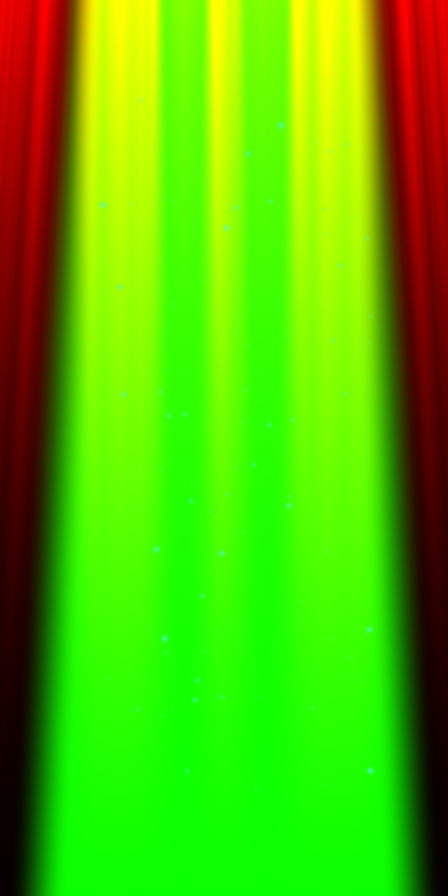
Give the GLSL for this background, as a Shadertoy shader.

```glsl
const vec3 BEAM_GREEN = vec3(0.0, 1.0, 0.005);
const vec3 CURTAIN_RED = vec3(0.86, 0.0, 0.0);
const vec3 SPARK_COLOR = vec3(0.28, 1.0, 0.78);
const float BEAM_CENTER = 0.503;
const float BEAM_TOP = 0.325;       // half width at the top
const float BEAM_BOTTOM = 0.417;    // half width at the bottom
const float EDGE_TOP = 0.043;
const float EDGE_LOW = 0.066;
const float BAND_RED = 0.92;
const float GAP_RED = 0.45;
const float BAND_FADE = 1.25;
const float GAP_FADE = 2.0;
const float CURTAIN_FADE = 1.7;
const float BEAM_STREAKS = 28.0;    // streak frequencies
const float CURTAIN_STREAKS = 11.0;
const int SPARK_COUNT = 80;
const float SPARK_RADIUS = 0.0055;

float hash(float n) {
    return fract(sin(n * 127.1 + 11.7) * 4375.85);
}

// One-dimensional gradient noise, about -0.5 to 0.5
float gradientNoise(float x) {
    float cell = floor(x);
    float f = x - cell;
    float left = (hash(cell) * 2.0 - 1.0) * f;
    float right = (hash(cell + 1.0) * 2.0 - 1.0) * (f - 1.0);
    return mix(left, right, f * f * f * (f * (f * 6.0 - 15.0) + 10.0));
}

float band(float x, float lo, float hi, float soft) {
    return smoothstep(lo - soft, lo + soft, x) - smoothstep(hi - soft, hi + soft, x);
}

// Green light with yellow bands that melt away downwards
vec3 beamColor(float x, float depth) {
    float soft = mix(0.014, 0.075, depth);
    float bands = band(x, 0.17, 0.355, soft)
                + band(x, 0.465, 0.535, soft)
                + band(x, 0.65, 0.85, soft);
    float height = 1.0 - depth;
    float red = mix(GAP_RED * pow(height, GAP_FADE),
                    BAND_RED * pow(height, BAND_FADE), clamp(bands, 0.0, 1.0));
    red *= 1.0 + 0.4 * height * gradientNoise(x * BEAM_STREAKS);
    return BEAM_GREEN + vec3(red + 0.04, 0.0, 0.0);
}

// Red folds spreading outwards, darkest beside the beam and at the foot
vec3 curtainColor(float ray, float depth) {
    float folds = 1.0 + 0.5 * gradientNoise(ray * CURTAIN_STREAKS)
                + 0.25 * gradientNoise(ray * CURTAIN_STREAKS * 2.7);
    float shade = mix(0.4, 1.0, smoothstep(1.0, 1.24, abs(ray)));
    return CURTAIN_RED * (folds * shade * pow(1.0 - depth, CURTAIN_FADE) + 0.03);
}

// Scattered soft dots, only a few of them bright
float sparkles(vec2 uv, float aspect) {
    float glow = 0.0;
    for (int i = 0; i < SPARK_COUNT; i++) {
        float id = float(i) * 3.0;
        vec2 place = mix(vec2(0.22, 0.1), vec2(0.83, 0.92),
                         vec2(hash(id + 0.3), hash(id + 1.3)));
        float power = pow(hash(id + 2.3), 3.0);
        float radius = SPARK_RADIUS * mix(0.7, 1.25, power);
        vec2 offset = (uv - place) * vec2(1.0, aspect);
        glow += mix(0.15, 0.85, power) * exp(-dot(offset, offset) / (radius * radius));
    }
    return min(glow, 1.0);
}

void mainImage(out vec4 fragColor, in vec2 fragCoord) {
    vec2 uv = fragCoord / iResolution.xy;
    float depth = 1.0 - uv.y;

    // Beam shape
    float halfWidth = mix(BEAM_TOP, BEAM_BOTTOM, depth);
    float fromCenter = uv.x - BEAM_CENTER;
    float edge = mix(EDGE_TOP, EDGE_LOW, smoothstep(0.0, 0.45, depth));
    float beam = 1.0 - smoothstep(-edge, edge, abs(fromCenter) - halfWidth);

    // Layers
    vec3 color = mix(curtainColor(fromCenter / halfWidth, depth),
                     beamColor(uv.x, depth), beam);
    float spark = sparkles(uv, iResolution.y / iResolution.x);
    color = mix(color, SPARK_COLOR, spark * beam);
    fragColor = vec4(clamp(color, 0.0, 1.0), 1.0);
}
```
